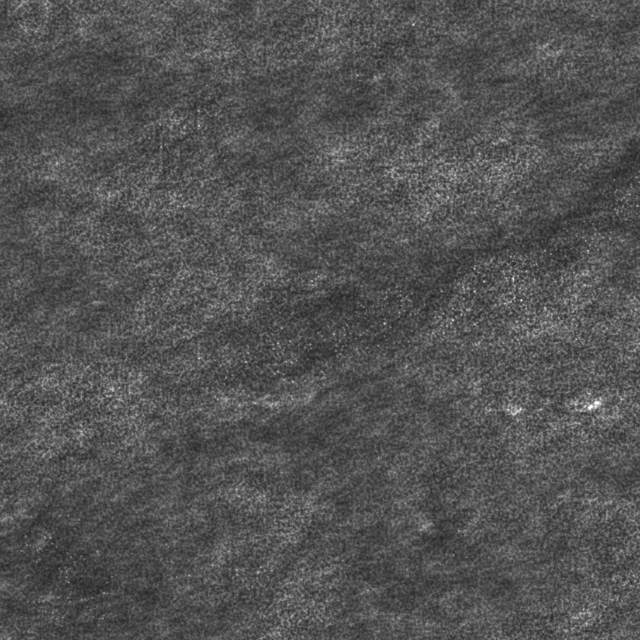
This texture is drawn by a three.js fragment shader. Its source:

```glsl
varying vec2 vUv;

const vec3 BASE_COLOR = vec3(0.327);
const float GRAIN_ANGLE = 0.32;        // direction of the streaks, radians
const float CLOUD_SCALE = 4.5;
const float MOTTLE_SCALE = 24.0;
const float FIBER_SCALE = 95.0;
const float GRAIN_SCALE = 185.0;
const float CLOUD_AMOUNT = 0.36;
const float MOTTLE_AMOUNT = 0.34;
const float FIBER_AMOUNT = 0.24;
const float GRAIN_AMOUNT = 0.42;
const float SEAM_DEPTH = 0.24;
const float SPECKLE_SCALE = 125.0;
const float SPECKLE_GAIN = 0.6;
const float SCUFF_GAIN = 0.62;

vec2 hash2(vec2 p) {
  vec3 h = fract(p.xyx * vec3(0.1031, 0.1030, 0.0973));
  h += dot(h, h.yzx + 33.33);
  return fract((h.xx + h.yz) * h.zy);
}

mat2 rotation(float angle) {
  float c = cos(angle), s = sin(angle);
  return mat2(c, -s, s, c);
}

float cornerSlope(vec2 cell, vec2 offset) {
  float angle = 6.2832 * hash2(cell).x;
  return dot(vec2(cos(angle), sin(angle)), offset);
}

float gradientNoise(vec2 p) {
  vec2 i = floor(p), f = fract(p);
  vec2 u = f * f * f * (f * (f * 6.0 - 15.0) + 10.0);
  vec2 e = vec2(1.0, 0.0);
  float low = mix(cornerSlope(i, f), cornerSlope(i + e, f - e), u.x);
  float high = mix(cornerSlope(i + e.yx, f - e.yx), cornerSlope(i + 1.0, f - 1.0), u.x);
  return 1.4 * mix(low, high, u.y);
}

float fbm(vec2 p) {
  float sum = 0.0, weight = 0.6;
  for (int i = 0; i < 4; i++) {
    sum += weight * gradientNoise(p);
    p = rotation(0.4) * p * 2.03 + 17.3;
    weight *= 0.52;
  }
  return sum;
}

// Small soft dots; density sets the share of filled cells.
float speckles(vec2 p, float density) {
  float light = 0.0;
  for (int layer = 0; layer < 2; layer++) {
    vec2 q = rotation(0.6 + 1.1 * float(layer)) * p * SPECKLE_SCALE + 71.0 * float(layer);
    vec2 cell = floor(q);
    vec2 center = 0.3 + 0.4 * hash2(cell);
    vec2 kind = hash2(cell + 213.0);
    float radius = mix(0.22, 0.42, kind.y);
    float dot_ = 1.0 - smoothstep(0.06, radius, length(fract(q) - center));
    float present = smoothstep(0.0, 0.15, density - kind.x);
    light = max(light, dot_ * present * mix(0.45, 1.0, kind.y));
  }
  return light;
}

// Signed height above the slanting seam that bends up at the right.
float seamHeight(vec2 p) {
  float bend = max(p.x - 0.78, 0.0);
  float wobble = 0.022 * fbm(p * 9.0);
  return p.y - (0.365 + 0.32 * p.x + 2.0 * bend * bend) + wobble;
}

void main() {
  vec2 p = vUv;
  vec2 along = rotation(GRAIN_ANGLE) * p;
  along += 0.02 * vec2(gradientNoise(p * 4.0), gradientNoise(p * 4.0 + 31.0));
  vec2 streak = along * vec2(0.6, 1.0);

  // Layers of tone, from broad clouds to fine grain
  float cloud = fbm(streak * CLOUD_SCALE + 5.0);
  float mottle = fbm(streak * MOTTLE_SCALE + 40.0);
  float fiber = gradientNoise(along * vec2(0.45, 1.0) * FIBER_SCALE);
  float grain = gradientNoise(p * GRAIN_SCALE)
    + 0.7 * gradientNoise(rotation(0.7) * p * GRAIN_SCALE * 1.6);

  // Dark seam: firm upper edge, slow fade below
  float height = seamHeight(p);
  float reach = smoothstep(0.18, 0.5, p.x);
  float seam = reach * smoothstep(-0.13, -0.01, height)
    * (1.0 - smoothstep(-0.01, 0.045, height));

  // Speckled zones under the seam and in loose patches
  float below = reach * smoothstep(-0.17, -0.06, height)
    * (1.0 - smoothstep(-0.035, 0.0, height));
  float loose = smoothstep(0.12, 0.5, fbm(p * 5.0 + 63.0));
  float density = 0.03 + 0.45 * below + 0.32 * loose;
  float dots = speckles(p, density * (0.8 + 0.8 * mottle));

  // Pale scuffs, broken up by the finer layers
  float scuffField = fbm(streak * 7.0 + 91.0) + 0.35 * mottle + 0.15 * fiber;
  float scuff = smoothstep(0.4, 0.85, scuffField);

  float tone = CLOUD_AMOUNT * cloud + MOTTLE_AMOUNT * mottle + FIBER_AMOUNT * fiber;
  tone += GRAIN_AMOUNT * grain * (0.8 + 0.5 * smoothstep(-0.3, 0.5, cloud));
  tone -= SEAM_DEPTH * seam + 0.12 * loose;
  tone += SCUFF_GAIN * scuff + SPECKLE_GAIN * dots;

  gl_FragColor = vec4(clamp(BASE_COLOR * exp(tone), 0.0, 1.0), 1.0);
}
```
